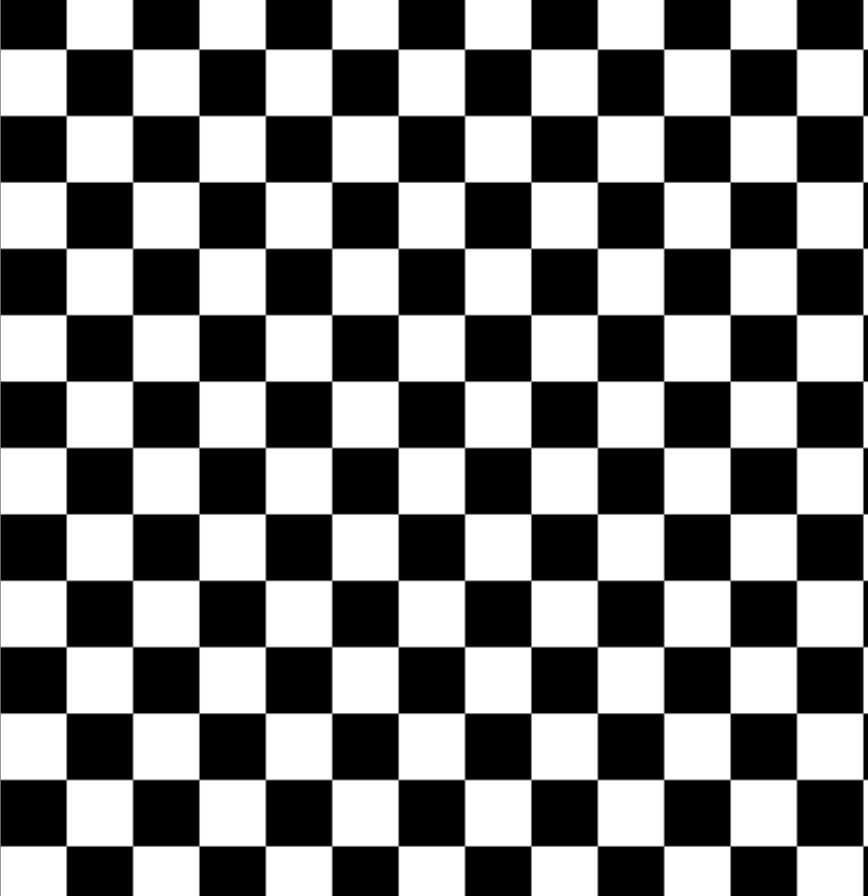
This pattern is drawn by a Shadertoy shader. Its source:

```glsl
// Black and white checkerboard with slightly soft square edges.

#define CELL_SIZE 0.0741            // side of a square, in canvas heights
#define GRID_ORIGIN vec2(0.0003, 0.5) // a corner shared by four squares
#define EDGE_SOFTNESS 0.0012        // half width of the edge blend
#define DARK_COLOR vec3(0.0)
#define LIGHT_COLOR vec3(1.0)

// Triangle wave of period 2: signed distance to the nearest grid line,
// positive in even cells and negative in odd ones.
vec2 signedGridDistance(vec2 p) {
    return abs(mod(p - 0.5, 2.0) - 1.0) - 0.5;
}

// Coverage of the light squares, filtered separately along each axis.
float checkerCoverage(vec2 p, float halfWidth) {
    vec2 side = clamp(signedGridDistance(p) / halfWidth, -1.0, 1.0);
    return 0.5 - 0.5 * side.x * side.y;
}

void mainImage(out vec4 fragColor, in vec2 fragCoord) {
    // Canvas heights to cell units
    vec2 canvas = fragCoord / iResolution.y;
    vec2 cell = (canvas - GRID_ORIGIN) / CELL_SIZE;

    // Blend no narrower than one pixel
    float halfWidth = max(EDGE_SOFTNESS, 0.5 / iResolution.y) / CELL_SIZE;

    float light = checkerCoverage(cell, halfWidth);
    fragColor = vec4(mix(DARK_COLOR, LIGHT_COLOR, light), 1.0);
}
```
